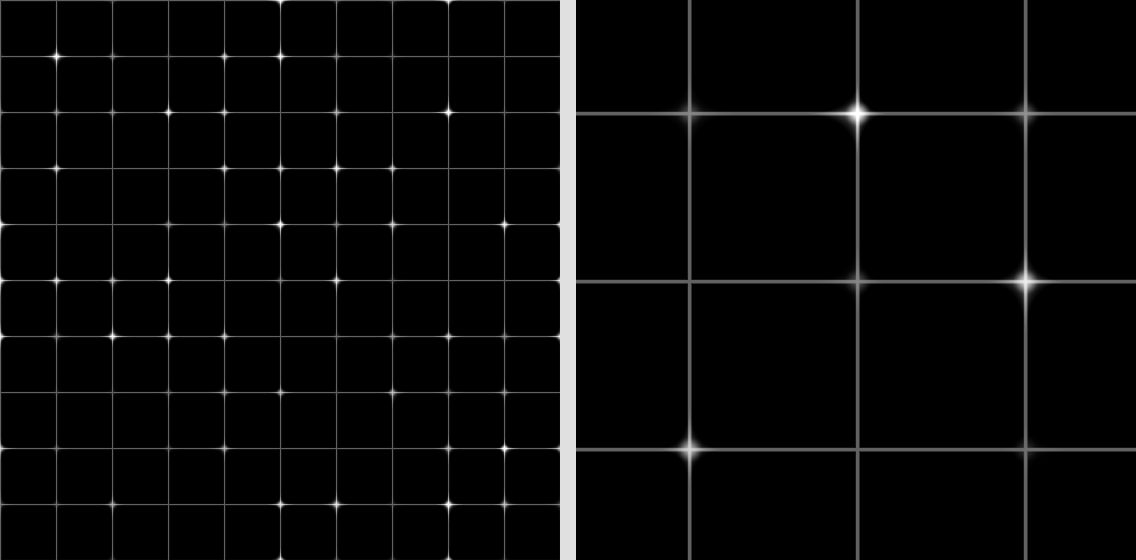
Left, the full canvas; right, a detail of the centre.
A WebGL 2 fragment shader for this pattern:

```glsl
#version 300 es
precision highp float;
// A black field ruled by a thin grey square grid, with a four-pointed sparkle
// on each crossing. Sparkles are astroid glows whose brightness and arm
// lengths come from an integer hash of the wrapped crossing index.

#define GRID_COUNT 10.0      // cells across and down
#define LINE_WIDTH 0.0022    // in canvas units
#define LINE_SHIFT 0.00098   // moves the border lines inside the canvas
#define LINE_GREY 0.38
#define ARM_MIN 0.20         // shortest arm, in cells
#define ARM_MAX 0.38         // longest arm, in cells
#define ARM_GAIN 1.15
#define CORE_RADIUS 0.085    // in cells
#define DARK_SHARE 0.18      // share of crossings without a sparkle
#define SEED 7u

uniform vec2 u_resolution;
out vec4 fragColor;

// Integer hash of a crossing and a channel, giving 0..1
float hash(vec2 node, uint channel) {
    uvec2 n = uvec2(node);
    uint h = n.x * 1973u + n.y * 9277u + channel * 26699u + SEED * 7919u;
    h = h * 747796405u + 2891336453u;
    h = ((h >> ((h >> 28u) + 4u)) ^ h) * 277803737u;
    h = (h >> 22u) ^ h;
    return float(h >> 8u) / 16777216.0;
}

// Box-filtered coverage of the nearest grid lines
float gridLines(vec2 offset, vec2 pixel) {
    float width = LINE_WIDTH * GRID_COUNT;
    vec2 low = max(offset - 0.5 * pixel, vec2(-0.5 * width));
    vec2 high = min(offset + 0.5 * pixel, vec2(0.5 * width));
    vec2 coverage = clamp((high - low) / pixel, 0.0, 1.0);
    return max(coverage.x, coverage.y);
}

// Concave star with a separate reach for each of its four arms
float starArms(vec2 offset, vec2 node) {
    uint sideX = offset.x < 0.0 ? 1u : 2u;
    uint sideY = offset.y < 0.0 ? 3u : 4u;
    vec2 variation = vec2(hash(node, sideX), hash(node, sideY));
    vec2 reach = mix(vec2(ARM_MIN), vec2(ARM_MAX), variation);
    vec2 spread = sqrt(abs(offset) / reach);
    return pow(max(1.0 - spread.x - spread.y, 0.0), 1.25);
}

void main() {
    vec2 uv = gl_FragCoord.xy / u_resolution;
    vec2 pixel = GRID_COUNT / u_resolution;

    // Nearest crossing, wrapped so that opposite edges agree
    vec2 cell = (uv + vec2(-LINE_SHIFT, LINE_SHIFT)) * GRID_COUNT;
    vec2 nearest = floor(cell + 0.5);
    vec2 offset = cell - nearest;
    vec2 node = mod(nearest, GRID_COUNT);

    float sparkle = max(hash(node, 0u) - DARK_SHARE, 0.0) / (1.0 - DARK_SHARE);

    // Grid and arms add up
    float shade = LINE_GREY * gridLines(offset, pixel);
    shade += ARM_GAIN * sqrt(sparkle) * sparkle * starArms(offset, node);
    shade += 0.25 * sparkle * (1.0 - sparkle) * starArms(offset, node);

    // Soft core: grey on weak sparkles, white on strong ones
    float core = 1.0 - smoothstep(0.0, CORE_RADIUS, length(offset));
    float coreLevel = 0.2 + 0.85 * sparkle;
    shade = mix(shade, coreLevel, core * sqrt(sparkle) * 0.85);

    fragColor = vec4(vec3(clamp(shade, 0.0, 1.0)), 1.0);
}
```
